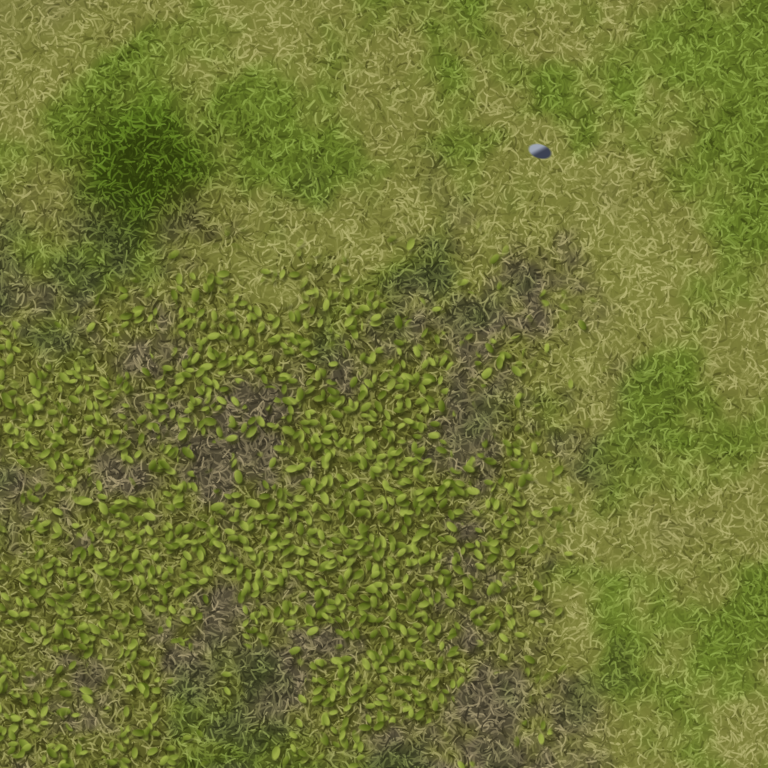
Write a WebGL 1 fragment shader that draws this texture.

```glsl
precision highp float;
// Rough meadow seen from above: short tangled grass, bare brown soil and leafy weeds.
// Layered sines lay out the patches; jittered cells scatter curved blades and leaves.
// A dark tuft and one grey stone are added as soft distance shapes.
uniform vec2 u_resolution;

vec4 hash4(vec2 id) {
  vec4 seeds = vec4(dot(id, vec2(127.1, 311.7)), dot(id, vec2(269.5, 183.3)),
                    dot(id, vec2(419.2, 371.9)), dot(id, vec2(97.3, 157.1)));
  return fract(sin(seeds) * 43758.5);
}

mat2 rotation(float angle) {
  float c = cos(angle), s = sin(angle);
  return mat2(c, -s, s, c);
}

// Warped sines, roughly -0.8 to 0.8
float patches(vec2 p) {
  float sum = 0.0, amplitude = 0.45;
  for (int i = 0; i < 5; i++) {
    p = rotation(0.9) * p * 1.75 + 1.7;
    sum += amplitude * sin(p.x + 1.4 * sin(p.y * 0.8)) * cos(p.y + sin(p.x * 0.7));
    amplitude *= 0.75;
  }
  return sum;
}

// Dark thatch to olive to pale straw
vec3 grassRamp(float t) {
  vec3 low = mix(vec3(0.23, 0.23, 0.08), vec3(0.49, 0.50, 0.23), smoothstep(0.0, 0.55, t));
  return mix(low, vec3(0.72, 0.71, 0.46), smoothstep(0.5, 1.1, t));
}

vec3 grassColor(float t, float bare, float lush) {
  vec3 color = grassRamp(t);
  float light = dot(color, vec3(0.33));
  color = mix(color, light * vec3(1.16, 1.06, 0.82), bare);
  return mix(color, color * vec3(0.80, 1.01, 0.62), lush);
}

float cover(float d, float softness) {
  return 1.0 - smoothstep(-softness, softness, d);
}

void main() {
  vec2 p = gl_FragCoord.xy / u_resolution.y;
  float pixel = 1.0 / u_resolution.y;

  // Patch layout: open meadow above and right, weeds and soil below left
  float broad = patches(p * 2.6 + 4.0);
  float fine = patches(p * 7.0 + 9.0);
  float meadow = smoothstep(-0.09, 0.10, max(p.x - 0.73, p.y - 0.66) + 0.09 * fine);
  vec2 thicket = (p - vec2(0.45, 0.38)) / vec2(0.22, 0.28);
  float bias = 0.40 * exp(-dot(thicket, thicket)) - 0.02;
  float weeds = (1.0 - meadow) * smoothstep(-0.25, 0.5, 0.7 * fine + 0.3 * broad + bias);
  float bare = (1.0 - meadow) * smoothstep(0.3, -0.5, fine + 0.4 * bias) * 0.9;
  bare += meadow * 0.3 * smoothstep(0.1, 0.6, broad);
  vec2 tuft = (p - vec2(0.19, 0.775)) / vec2(0.065, 0.075);
  float tuftCore = exp(-pow(dot(tuft, tuft), 1.3)) * (0.85 + 0.4 * fine);
  vec2 shade = (p - vec2(0.20, 0.78)) / vec2(0.14, 0.09);
  float tuftShade = exp(-dot(shade, shade));
  float lush = clamp(0.7 * smoothstep(0.0, 0.6, -broad - 0.4 * fine) + tuftCore, 0.0, 1.0);
  float tone = 0.44 + 0.15 * meadow + 0.09 * fine - 0.08 * weeds - 0.08 * lush
             - 0.24 * tuftCore - 0.16 * tuftShade;

  // Tangled grass blades over dark thatch
  vec3 color = grassColor(tone - 0.14, bare, lush);
  for (int layer = 0; layer < 6; layer++) {
    float k = float(layer);
    float scale = 52.0 + 7.0 * k;
    vec2 g = rotation(k * 1.1) * p * scale + k * 17.3;
    for (int y = -1; y <= 1; y++) {
      for (int x = -1; x <= 1; x++) {
        vec2 id = floor(g) + vec2(x, y);
        vec4 h = hash4(id + k * 31.0);
        vec2 q = rotation(h.z * 6.283) * (g - id - h.xy);
        q.y += (h.x - 0.5) * 1.4 * q.x * q.x;
        q.x -= clamp(q.x, -0.55, 0.55);
        float blade = cover(length(q) - 0.09, max(0.06, pixel * scale));
        float t = tone + (h.w - 0.5) * mix(0.95, 0.75, meadow) + 0.02 * k;
        color = mix(color, grassColor(t, bare, lush), blade * 0.85);
      }
    }
  }

  // Small weed leaves, each with a dark shadow at its lower right
  for (int layer = 0; layer < 3; layer++) {
    float k = float(layer);
    float scale = 46.0 + 6.0 * k;
    vec2 g = rotation(0.5 + k * 1.3) * p * scale + k * 23.7;
    vec2 drop = rotation(0.5 + k * 1.3) * vec2(0.16, -0.22);
    for (int y = -1; y <= 1; y++) {
      for (int x = -1; x <= 1; x++) {
        vec2 id = floor(g) + vec2(x, y);
        vec4 h = hash4(id + 71.0 + k * 13.0);
        float present = smoothstep(h.w - 0.05, h.w + 0.05, weeds * 0.72 - 0.04);
        mat2 turn = rotation(h.z * 6.283);
        vec2 size = vec2(0.36, 0.20) * (0.75 + 0.5 * h.x);
        vec2 q = turn * (g - id - h.xy);
        vec2 s = turn * (g - id - h.xy - drop);
        float soft = max(0.05, pixel * scale);
        float shadow = cover((length(s / size) - 1.0) * size.y, 0.12);
        float leaf = cover((length(q / size) - 1.0) * size.y, soft);
        float lit = clamp(h.y * 0.75 + 0.25 + q.y * 1.3 + q.x * 0.5, 0.0, 1.0);
        vec3 leafColor = mix(vec3(0.30, 0.37, 0.08), vec3(0.64, 0.70, 0.30), lit);
        color = mix(color, vec3(0.19, 0.20, 0.07), shadow * present * 0.6);
        color = mix(color, leafColor, leaf * present * 0.92);
      }
    }
  }

  // Lone stone with a pale left face
  vec2 stone = rotation(-0.3) * (p - vec2(0.703, 0.803));
  float stoneEdge = (length(stone / vec2(0.015, 0.009)) - 1.0) * 0.009;
  vec3 stoneColor = mix(vec3(0.62, 0.65, 0.70), vec3(0.24, 0.26, 0.32),
                        smoothstep(-0.008, 0.004, stone.x - stone.y));
  color = mix(color, stoneColor, cover(stoneEdge, max(0.0015, pixel)));
  gl_FragColor = vec4(color, 1.0);
}
```
